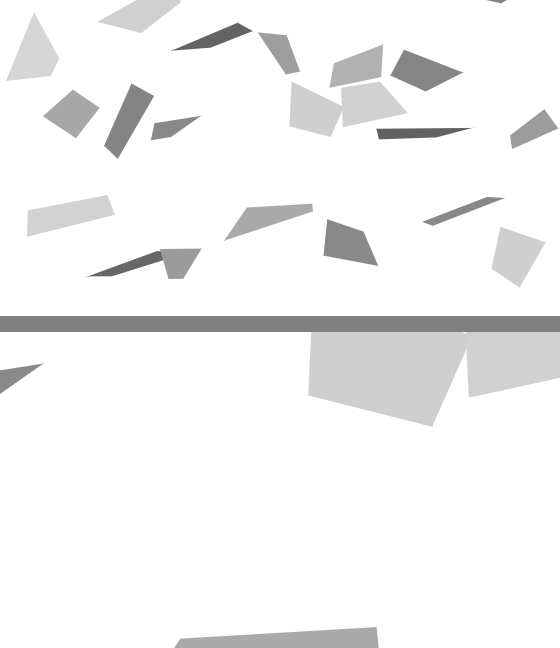
Top, the full canvas; bottom, a detail of the centre.
Give the GLSL for this background, as a Shadertoy shader.

```glsl
const float TAU = 6.2831853;

vec4 hash4(float n) {
    return fract(sin(n * vec4(12.99, 78.23, 39.35, 57.17) + vec4(1.3, 4.1, 2.7, 5.9)) * 43758.55);
}

// Signed distance bound to a convex four-cornered shard of a given area
float shardDistance(vec2 p, vec4 jitter, float squash, float area) {
    vec4 angle = TAU * (vec4(0, 1, 2, 3) + 0.88 * jitter) / 4.0;
    float unitArea = 0.5 * squash * dot(sin(angle.yzwx - angle), vec4(1));
    float radius = sqrt(area / unitArea);
    float d = -1.0;
    for (int k = 0; k < 4; k++) {
        float t0 = angle[k], t1 = angle[(k + 1) % 4];
        vec2 a = radius * vec2(cos(t0), squash * sin(t0));
        vec2 b = radius * vec2(cos(t1), squash * sin(t1));
        vec2 edge = b - a;
        d = max(d, dot(p - a, normalize(vec2(edge.y, -edge.x))));
    }
    return d;
}

void mainImage(out vec4 fragColor, in vec2 fragCoord) {
    vec2 uv = fragCoord / iResolution.y;
    float aspect = iResolution.x / iResolution.y;

    // Grey tone, area and flatness of each kind of shard
    vec3 kinds[7] = vec3[7](
        vec3(0.82, 0.0200, 0.55), vec3(0.53, 0.0055, 0.14),
        vec3(0.68, 0.0140, 0.48), vec3(0.39, 0.0075, 0.11),
        vec3(0.82, 0.0190, 0.62), vec3(0.53, 0.0155, 0.52),
        vec3(0.61, 0.0085, 0.55));

    float shade = 1.0;
    for (int i = 0; i < 21; i++) {
        int col = i % 7, row = i / 7;
        vec3 kind = kinds[(col * 3 + row * 2) % 7];
        vec4 place = hash4(float(i) + 3.0);
        vec4 corners = hash4(float(i) + 61.0);

        // Loose grid, leaving more room along the bottom
        vec2 center = vec2((float(col) + 0.1 + 0.8 * place.x) / 7.0 * aspect,
                           0.28 + 0.31 * float(row) + 0.26 * (place.y - 0.5));

        // Flat shards lie nearly level, wide ones turn freely
        float turn = 0.15 + 4.0 * kind.z * (place.z - 0.5);
        float c = cos(turn), s = sin(turn);
        vec2 p = mat2(c, -s, s, c) * (uv - center);

        float d = shardDistance(p, corners, kind.z, kind.y);
        float tone = kind.x + 0.04 * (place.w - 0.5);
        shade = mix(shade, tone, clamp(0.5 - d * iResolution.y, 0.0, 1.0));
    }
    fragColor = vec4(vec3(shade), 1.0);
}
```
